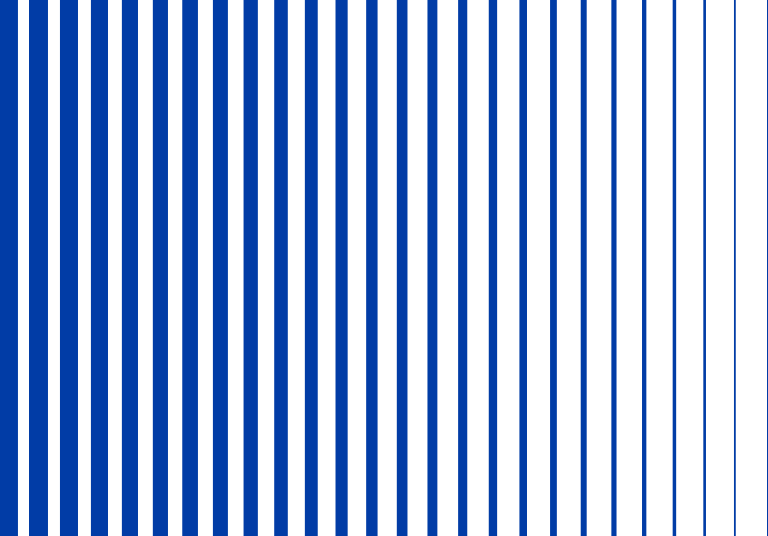
Reproduce this pattern procedurally as a Shadertoy shader.

```glsl
// Vertical blue stripes on white, evenly spaced and thinning from left to right.

const vec3 PAPER = vec3(1.0);
const vec3 INK = vec3(0.005, 0.236, 0.65);

// Lengths are fractions of the canvas width.
const float PERIOD = 0.03991;
const float FIRST_LEFT = -0.00215;
const float WIDEST = 0.02552;
const float THINNING = 0.00081;       // width lost per stripe
const float THINNING_CURVE = 0.0000065;
const float LAST_STRIPE = 24.0;
const float EDGE_LINE = 0.9987;       // sliver on the right border
const float DRIFT = 0.0004;           // left edge nudge of the early stripes
const float DRIFT_END = 5.5;

// Share of a pixel centred on x that lies between two edges.
float coverage(float x, float left, float right, float pixel) {
    float lo = max(left, x - 0.5 * pixel);
    float hi = min(right, x + 0.5 * pixel);
    return clamp((hi - lo) / pixel, 0.0, 1.0);
}

float stripe(float x, float index, float pixel) {
    if (index < 0.0 || index > LAST_STRIPE) return 0.0;
    float width = WIDEST - THINNING * index - THINNING_CURVE * index * index;
    float left = FIRST_LEFT + PERIOD * index;
    float right = left + width;
    if (index < DRIFT_END) left += DRIFT * max(index - 1.0, 0.0);
    return coverage(x, left, right, pixel);
}

void mainImage(out vec4 fragColor, in vec2 fragCoord) {
    float x = fragCoord.x / iResolution.x;
    float pixel = 1.0 / iResolution.x;

    // Neighbouring cells are included so that edges blend across borders.
    float cell = floor((x - FIRST_LEFT) / PERIOD);
    float ink = coverage(x, EDGE_LINE, 1.0, pixel);
    for (int k = -1; k <= 1; k++) {
        ink += stripe(x, cell + float(k), pixel);
    }

    fragColor = vec4(mix(PAPER, INK, clamp(ink, 0.0, 1.0)), 1.0);
}
```
